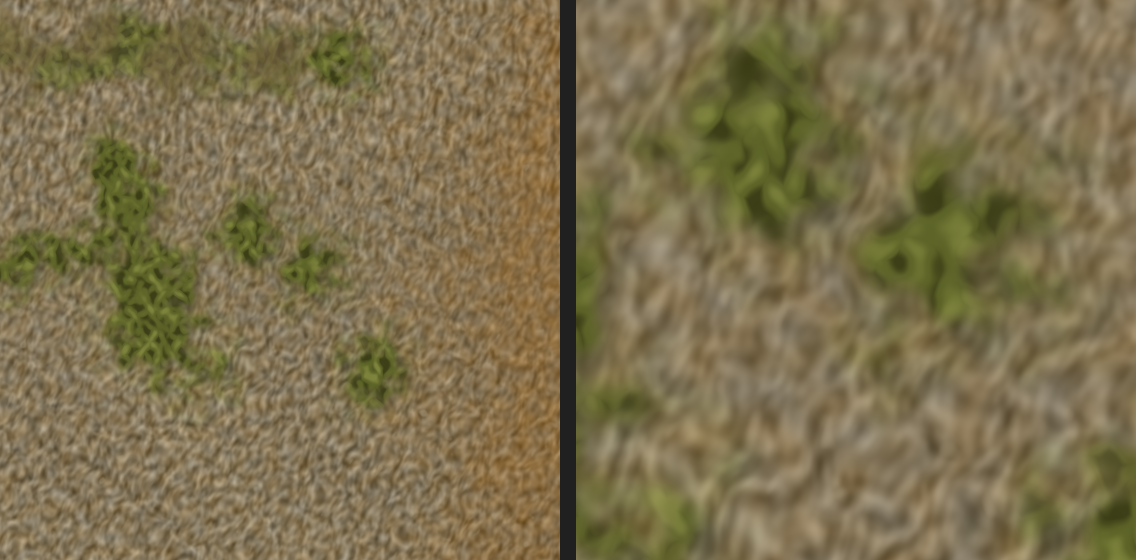
Left: the whole. Right: its middle third, enlarged.
Write a Shadertoy shader that draws this texture.

```glsl
// Draws weathered gravel with rusty soil on the right and scattered green weeds.
#define GRAIN_SCALE 72.0
#define GRAIN_CONTRAST 0.29
#define HUE_CONTRAST 0.05
#define LEAF_SCALE 62.0
#define EDGE_SOFTNESS 0.05
#define GRAVEL vec3(0.525, 0.465, 0.355)
#define SOIL vec3(0.545, 0.430, 0.265)
#define PALE_STONE vec3(0.68, 0.62, 0.50)
#define LEAF_DARK vec3(0.22, 0.235, 0.075)
#define LEAF_MID vec3(0.365, 0.395, 0.150)
#define LEAF_LIGHT vec3(0.50, 0.53, 0.235)
#define DRY_GRASS vec3(0.40, 0.365, 0.190)

float hash(vec2 cell) {
    vec3 q = fract(cell.xyx * vec3(0.1031, 0.1030, 0.0973));
    q += dot(q, q.yzx + 33.33);
    return fract((q.x + q.y) * q.z);
}

float cornerSlope(vec2 cell, vec2 offset) {
    float angle = 6.2832 * hash(cell);
    return dot(vec2(cos(angle), sin(angle)), offset);
}

float gradientNoise(vec2 p) {
    vec2 cell = floor(p), f = fract(p);
    vec2 w = f * f * f * (f * (f * 6.0 - 15.0) + 10.0);
    vec2 e = vec2(1.0, 0.0);
    float low = mix(cornerSlope(cell, f), cornerSlope(cell + e.xy, f - e.xy), w.x);
    float high = mix(cornerSlope(cell + e.yx, f - e.yx), cornerSlope(cell + e.xx, f - e.xx), w.x);
    return mix(low, high, w.y);
}

vec2 rotate(vec2 p, float angle) {
    float c = cos(angle), s = sin(angle);
    return vec2(c * p.x - s * p.y, s * p.x + c * p.y);
}

float capsule(vec2 p, vec2 a, vec2 b, float radius) {
    vec2 pa = p - a, ba = b - a;
    return length(pa - ba * clamp(dot(pa, ba) / dot(ba, ba), 0.0, 1.0)) - radius;
}

// Signed distance to the weeds: a branching patch and an arc of loose tufts
float weedDistance(vec2 p) {
    float d = capsule(p, vec2(0.21, 0.69), vec2(0.25, 0.50), 0.040);
    d = min(d, capsule(p, vec2(0.26, 0.49), vec2(0.27, 0.42), 0.070));
    d = min(d, capsule(p, vec2(0.25, 0.41), vec2(0.35, 0.34), 0.036));
    d = min(d, capsule(p, vec2(0.20, 0.57), vec2(0.01, 0.52), 0.022));
    for (int i = 0; i < 3; i++) {
        float k = float(i);
        vec2 center = vec2(0.45 + 0.11 * k, 0.58 - 0.06 * k * k);
        d = min(d, length(p - center) - 0.044);
    }
    d = min(d, length(p - vec2(0.61, 0.89)) - 0.040);
    float ragged = 0.045 * gradientNoise(p * 13.0) + 0.050 * gradientNoise(p * 34.0 + 7.0);
    return d + ragged;
}

// Upright grains at the top turn into rounder, slanted ones below
float grainNoise(vec2 p) {
    vec2 warp = vec2(gradientNoise(p * 22.0), gradientNoise(p * 22.0 + 40.0));
    vec2 q = p + 0.009 * warp;
    float upright = gradientNoise(rotate(q, 0.12) * GRAIN_SCALE * vec2(1.1, 0.55));
    float slanted = gradientNoise(rotate(q, 0.62) * GRAIN_SCALE * vec2(1.0, 0.68) + 90.0);
    float coarse = mix(slanted, upright, smoothstep(0.3, 0.75, p.y));
    float fine = gradientNoise(rotate(q, 0.35) * GRAIN_SCALE * vec2(1.7, 1.1) + 17.0);
    return 0.78 * coarse + 0.45 * fine;
}

vec3 groundColor(vec2 p) {
    float grain = grainNoise(p);
    float drift = gradientNoise(p * 4.5 + 3.0) + 0.4 * gradientNoise(p * 12.0);
    float soil = smoothstep(0.60, 1.0, p.x + 0.24 * drift - 0.5 * max(p.y - 0.62, 0.0));
    vec3 color = mix(GRAVEL, SOIL, soil);
    color += GRAIN_CONTRAST * mix(1.0, 0.72, soil) * grain;
    color += HUE_CONTRAST * gradientNoise(p * 38.0 + 60.0) * vec3(0.8, 0.0, -1.1);
    color += 0.03 * drift * vec3(1.0, 0.95, 0.75);
    float speck = smoothstep(0.36, 0.60, gradientNoise(rotate(p, 0.4) * vec2(58.0, 42.0) + 120.0));
    return mix(color, PALE_STONE, 0.45 * speck);
}

// Crossing leaf blades lit from above, with dark gaps between them
vec3 leafColor(vec2 p) {
    vec2 stretch = LEAF_SCALE * vec2(1.0, 0.5);
    float left = gradientNoise(rotate(p, 0.65) * stretch + 11.0);
    float right = gradientNoise(rotate(p, -0.60) * stretch + 53.0);
    float light = max(left, right) + 0.25 * gradientNoise(p * 75.0);
    vec3 color = mix(LEAF_DARK, LEAF_MID, smoothstep(-0.22, 0.14, light));
    return mix(color, LEAF_LIGHT, smoothstep(0.14, 0.55, light));
}

void mainImage(out vec4 fragColor, in vec2 fragCoord) {
    vec2 p = fragCoord / iResolution.xy;
    vec3 color = groundColor(p);
    vec3 leaves = leafColor(p);

    // Faded grass along the upper left
    float band = capsule(p, vec2(0.02, 0.91), vec2(0.48, 0.90), 0.055);
    band += 0.10 * gradientNoise(p * 9.0 + 5.0) + 0.05 * gradientNoise(p * 28.0);
    float faded = 1.0 - smoothstep(-0.05, 0.05, band);
    float freshness = smoothstep(-0.1, 0.35, gradientNoise(p * 11.0 + 31.0));
    vec3 dryBlades = DRY_GRASS + 0.55 * (leaves - LEAF_MID);
    color = mix(color, mix(dryBlades, leaves, freshness), 0.75 * faded);

    // Olive fringe and cast shadow below the green weeds
    float weeds = weedDistance(p);
    float fringe = 1.0 - smoothstep(-0.02, 0.075, weeds);
    color = mix(color, color * vec3(0.90, 0.96, 0.74), 0.7 * fringe);
    float shadow = 1.0 - smoothstep(-0.02, 0.02, weedDistance(p - vec2(0.012, -0.010)));
    color *= 1.0 - 0.18 * shadow;

    float cover = 1.0 - smoothstep(-0.5 * EDGE_SOFTNESS, 0.5 * EDGE_SOFTNESS, weeds);
    color = mix(color, leaves, 0.92 * cover);
    fragColor = vec4(clamp(color, 0.0, 1.0), 1.0);
}
```
